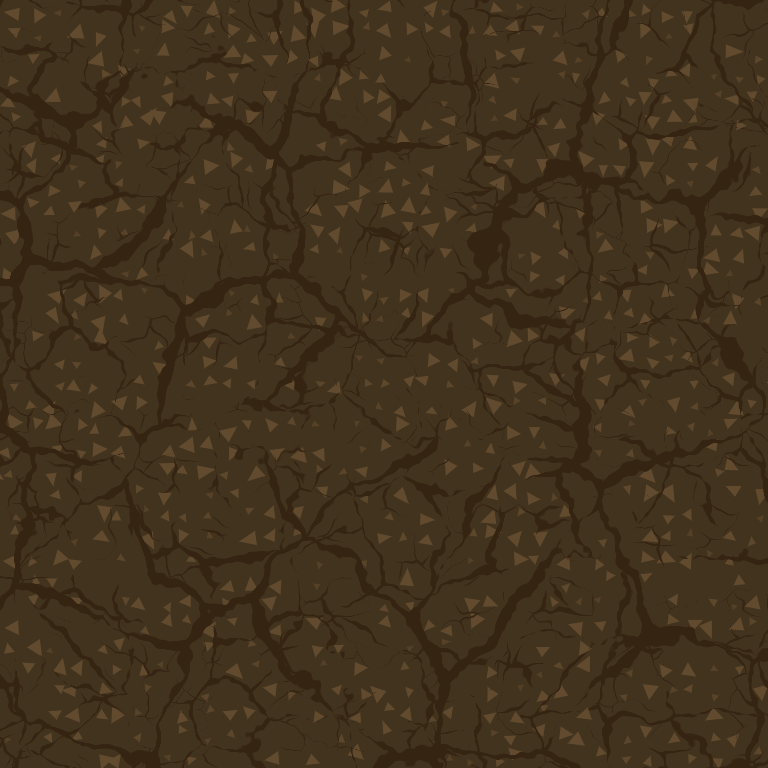
Reproduce this texture procedurally as a WebGL 1 fragment shader.

```glsl
precision highp float;
// Dry cracked earth: flat brown soil split by dark, ragged cracks and strewn
// with small pale triangular chips. The cracks are warped Voronoi borders at
// three scales whose width follows noise; chips are jittered grid triangles.
uniform vec2 u_resolution;

vec2 hash2(vec2 p) {
  vec3 q = fract(p.xyx * vec3(0.1031, 0.1030, 0.0973));
  q += dot(q, q.yzx + 33.33);
  return fract((q.xx + q.yz) * q.zy);
}

float cornerSlope(vec2 cell, vec2 f, vec2 corner) {
  return dot(hash2(cell + corner + 71.0) * 2.0 - 1.0, f - corner);
}

// Gradient noise, roughly -0.6 to 0.6
float noise(vec2 p) {
  vec2 i = floor(p), f = p - i;
  vec2 u = f * f * f * (f * (f * 6.0 - 15.0) + 10.0);
  return mix(
    mix(cornerSlope(i, f, vec2(0, 0)), cornerSlope(i, f, vec2(1, 0)), u.x),
    mix(cornerSlope(i, f, vec2(0, 1)), cornerSlope(i, f, vec2(1, 1)), u.x), u.y);
}

vec2 noise2(vec2 p) {
  return vec2(noise(p), noise(p + vec2(37.2, 91.7)));
}

// Distance to the nearest border between Voronoi cells
float voronoiBorder(vec2 p) {
  vec2 cell = floor(p), f = p - cell, nearCell, nearPoint;
  float best = 9.0;
  for (int y = -1; y <= 1; y++)
    for (int x = -1; x <= 1; x++) {
      vec2 g = vec2(x, y);
      vec2 r = g + 0.05 + 0.9 * hash2(cell + g) - f;
      if (dot(r, r) < best) { best = dot(r, r); nearCell = g; nearPoint = r; }
    }
  float border = 9.0;
  for (int y = -2; y <= 2; y++)
    for (int x = -2; x <= 2; x++) {
      vec2 g = nearCell + vec2(x, y);
      vec2 r = g + 0.05 + 0.9 * hash2(cell + g) - f;
      vec2 across = r - nearPoint;
      if (dot(across, across) > 0.0001)
        border = min(border, dot(0.5 * (nearPoint + r), normalize(across)));
    }
  return border;
}

// Signed distance to the cracks; noise tapers each one and breaks it off
float crackDistance(vec2 p) {
  vec2 q = p + 0.055 * noise2(p * 6.0) + 0.022 * noise2(p * 21.0 + 5.0)
             + 0.008 * noise2(p * 62.0 + 9.0);
  float ragged = 0.0035 * noise(p * 95.0 + 3.0);
  float major = voronoiBorder(q * 5.0 + 2.0) / 5.0
              - 0.0045 - 0.013 * noise(p * 8.0 + 11.0);
  float branch = voronoiBorder(q * 11.0 + 17.0) / 11.0
               - 0.0013 - 0.011 * noise(p * 13.0 + 29.0);
  float hair = voronoiBorder(q * vec2(21.0, 25.0) + 43.0) / 23.0
             + 0.0004 - 0.007 * noise(p * 17.0 + 53.0);
  return min(min(major, branch) + ragged, hair);
}

vec2 direction(float angle) {
  return vec2(cos(angle), sin(angle));
}

// Signed distance to an uneven triangle around the origin
float triangle(vec2 p, float inradius, float turn, vec2 skew) {
  float a = dot(p, direction(turn));
  float b = dot(p, direction(turn + 1.9 + 0.4 * skew.x));
  float c = dot(p, direction(turn + 4.0 + 0.4 * skew.y));
  return max(a, max(b, c)) - inradius;
}

void main() {
  vec2 p = gl_FragCoord.xy / u_resolution.y;
  float pixel = 1.0 / u_resolution.y;

  // Find the closest chip and remember its centre
  float chipGrid = 35.0, chip = 9.0, tone = 0.0;
  vec2 cell = floor(p * chipGrid), chipCentre = p;
  for (int y = -1; y <= 1; y++)
    for (int x = -1; x <= 1; x++) {
      vec2 id = cell + vec2(x, y);
      vec2 centre = id + 0.5 + 0.56 * (hash2(id + 7.0) - 0.5);
      vec2 rnd = hash2(id + 131.0);
      float d = triangle(p * chipGrid - centre, mix(0.085, 0.225, rnd.x),
                         6.283 * rnd.y, hash2(id + 211.0));
      if (d < chip) {
        chip = d;
        chipCentre = centre / chipGrid;
        tone = smoothstep(0.0, 0.35, rnd.x);
      }
    }
  chip /= chipGrid;

  vec3 soil = vec3(0.26, 0.20, 0.12);
  vec3 crackColor = vec3(0.21, 0.14, 0.07);
  vec3 chipColor = mix(vec3(0.33, 0.25, 0.15), vec3(0.38, 0.29, 0.18), tone);

  // Chips stay clear of the cracks
  vec3 color = soil;
  if (chip < pixel && crackDistance(chipCentre) > 0.003)
    color = mix(chipColor, soil, smoothstep(-0.6 * pixel, 0.6 * pixel, chip));

  float crack = smoothstep(-0.6 * pixel, 0.6 * pixel, crackDistance(p));
  gl_FragColor = vec4(mix(crackColor, color, crack), 1.0);
}
```
